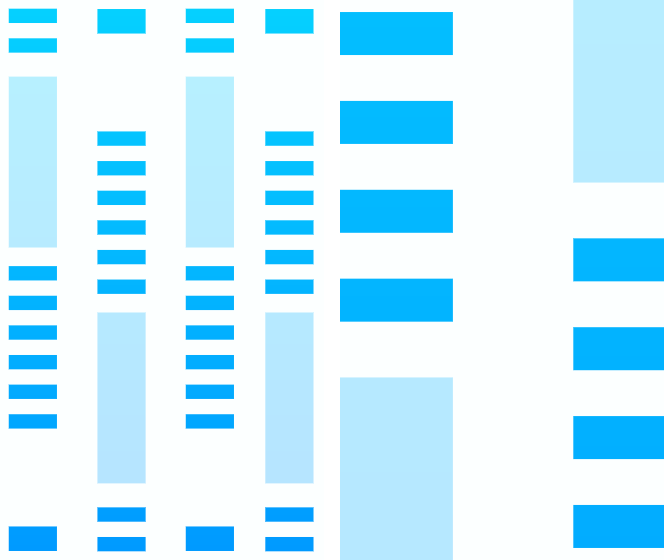
Left, the full canvas; right, a detail of the centre.
This pattern is drawn by a WebGL 2 fragment shader. Its source:

```glsl
#version 300 es
precision highp float;

uniform vec2 u_resolution;
out vec4 fragColor;

// Signed distance to an axis-aligned box
float boxDistance(vec2 p, vec2 halfSize) {
    vec2 d = abs(p) - halfSize;
    return length(max(d, 0.0)) + min(max(d.x, d.y), 0.0);
}

// Antialiased box coverage
float boxMask(vec2 p, vec2 halfSize, float pixel) {
    return clamp(0.5 - boxDistance(p, halfSize) / pixel, 0.0, 1.0);
}

// Row of evenly stacked bars; p is relative to the first bar
float barStack(vec2 p, float lastIndex, float pixel) {
    float pitch = 0.0529;
    float index = clamp(round(p.y / pitch), 0.0, lastIndex);
    return boxMask(p - vec2(0.0, index * pitch), vec2(0.043, 0.0128), pixel);
}

void main() {
    // Height is 1, width is 0.578
    vec2 uv = gl_FragCoord.xy / u_resolution;
    vec2 p = uv * vec2(0.578, 1.0);
    float pixel = 1.0 / u_resolution.y;

    float solid = 0.0;
    float pale = 0.0;

    // Four columns; every second one is turned upside down
    for (int i = 0; i < 4; i++) {
        float pair = float(i / 2);
        bool turned = i % 2 == 1;
        float center = turned ? 0.2168 + 0.2995 * pair : 0.0586 + 0.3158 * pair;
        vec2 q = vec2(p.x - center, turned ? p.y : 1.0 - p.y);

        // Short stack, long stack and thick end bar
        solid = max(solid, barStack(q - vec2(0.0, 0.0283), 1.0, pixel));
        solid = max(solid, barStack(q - vec2(0.0, 0.488), 5.0, pixel));
        solid = max(solid, boxMask(q - vec2(0.0, 0.962), vec2(0.043, 0.0219), pixel));

        // Tall translucent block
        pale = max(pale, boxMask(q - vec2(0.0, 0.2894), vec2(0.043, 0.1526), pixel));
    }

    // Vertical blue gradient shared by all parts
    vec3 ink = mix(vec3(0.0, 0.6, 1.0), vec3(0.02, 0.82, 1.0), uv.y);
    vec3 color = mix(vec3(0.99, 1.0, 1.0), ink, max(solid, pale * 0.28));
    fragColor = vec4(color, 1.0);
}
```
